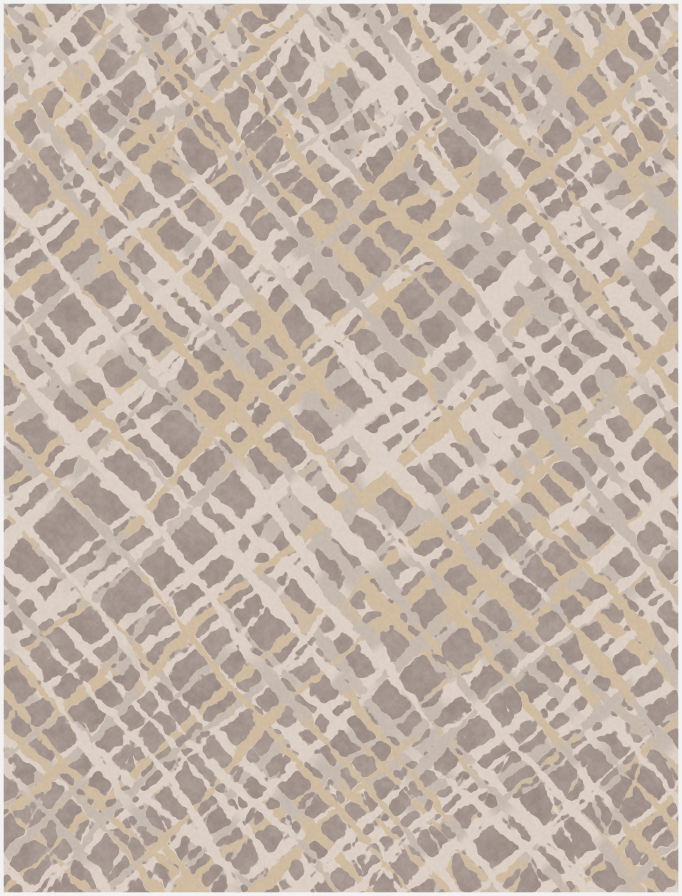
A Shadertoy shader for this pattern:

```glsl
// Woven rug of ragged diagonal threads crossing over a mottled taupe ground.

float hash(vec2 p) {
    return fract(sin(dot(p, vec2(127.1, 311.7))) * 43758.5453);
}

float noise(vec2 p) {
    vec2 i = floor(p), f = fract(p);
    f = f * f * (3.0 - 2.0 * f);
    return mix(mix(hash(i), hash(i + vec2(1, 0)), f.x),
               mix(hash(i + vec2(0, 1)), hash(i + vec2(1, 1)), f.x), f.y);
}

float smoothMin(float a, float b, float k) {
    float h = max(k - abs(a - b), 0.0) / k;
    return min(a, b) - 0.25 * k * h * h;
}

// Nearest thread of one parallel set: x = signed distance, y = tone selector.
vec2 threads(vec2 p, float angle, float spacing, float halfWidth, float seed) {
    float c = cos(angle), s = sin(angle);
    vec2 q = vec2(c * p.x + s * p.y, c * p.y - s * p.x);
    float row = floor(q.y / spacing);
    vec2 nearest = vec2(1.0, 0.0);
    for (int k = -1; k <= 1; k++) {
        float id = row + float(k);
        float key = id * 7.0 + seed * 131.0;
        float wander = 0.6 * (hash(vec2(id, seed)) - 0.5)
                     + 0.5 * (noise(vec2(q.x * 4.0, key)) - 0.5);
        float swell = 0.35 + 1.3 * noise(vec2(q.x * 13.0, key + 2.0));
        float d = abs(q.y - (id + 0.5 + wander) * spacing) - halfWidth * swell;
        if (d < nearest.x) {
            float tone = 0.45 * hash(vec2(key, 5.0))
                       + 0.55 * noise(vec2(q.x * 7.0, key + 4.0));
            nearest = vec2(d, tone);
        }
    }
    return nearest;
}

void mainImage(out vec4 fragColor, in vec2 fragCoord) {
    vec2 uv = fragCoord / iResolution.x;
    float height = iResolution.y / iResolution.x;
    float level = uv.y / height;
    float aa = 0.9 / iResolution.x;

    vec3 cream = vec3(0.865, 0.815, 0.775);
    vec3 beige = vec3(0.775, 0.73, 0.69);
    vec3 gold = vec3(0.815, 0.735, 0.63);

    // Ragged outlines: warp the plane and roughen every edge.
    vec2 p = uv + 0.007 * (vec2(noise(uv * 55.0), noise(uv * 55.0 + 37.0)) - 0.5);
    float rough = 0.006 * (noise(uv * 95.0 + 11.0) - 0.5)
                + 0.003 * (noise(uv * 210.0) - 0.5);
    float density = 0.75 + 0.5 * noise(uv * 4.0 + 3.0);
    float steepZone = smoothstep(0.72, 0.9, level) + 0.6 * smoothstep(0.26, 0.1, level);

    // Paint the crossing sets in turn; steep ones only near the two ends.
    vec3 weave = cream;
    float cover = 1.0;
    for (int i = 0; i < 6; i++) {
        float n = float(i);
        float side = mod(n, 2.0) < 0.5 ? 1.0 : -1.0;
        bool steep = i < 2;
        float angle = side * (steep ? 1.08 : 0.66 + 0.035 * n) - 0.04;
        float spacing = steep ? 0.075 : 0.055 + 0.0025 * n;
        float halfWidth = steep ? 0.007 * steepZone - 0.006 * (1.0 - min(steepZone, 1.0))
                                : 0.0071 * density * (1.0 - 0.3 * steepZone);
        vec2 t = threads(p, angle, spacing, halfWidth, n + 1.0);
        float d = t.x + rough;
        float tone = t.y + 0.12 * (noise(uv * 9.0 + n) - 0.5);
        vec3 yarn = mix(cream, beige, smoothstep(0.45, 0.51, tone));
        yarn = mix(yarn, gold, smoothstep(0.58, 0.65, tone));
        weave = mix(weave, yarn, smoothstep(aa, -aa, d));
        cover = smoothMin(cover, d, 0.005);
    }

    // Taupe ground with worn, cloudy mottling.
    float mottle = 0.45 * noise(uv * 28.0) + 0.35 * noise(uv * 110.0)
                 + 0.2 * noise(uv * 300.0);
    vec3 ground = mix(vec3(0.585, 0.525, 0.5), vec3(0.695, 0.645, 0.615), mottle);
    vec3 color = mix(ground, weave, smoothstep(aa, -aa, cover));

    // Fine pile grain.
    color += 0.025 * (noise(uv * vec2(330.0, 260.0)) - 0.5);

    // Pale margin around the rug.
    vec2 inset = min(uv, vec2(1.0, height) - uv);
    float rug = smoothstep(-aa, aa, min(inset.x, inset.y) - 0.0055);
    fragColor = vec4(mix(vec3(0.95), color, rug), 1.0);
}
```
